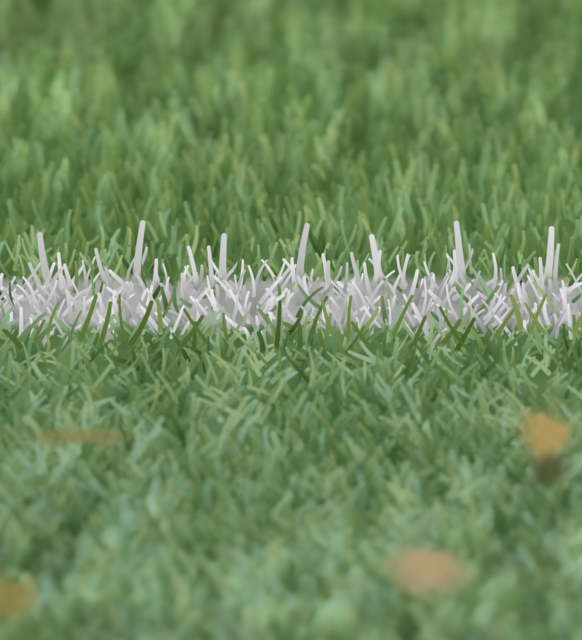
Write a Shadertoy shader that draws this texture.

```glsl
const float ROW = 0.011;
const float CELL = 0.018;

vec4 hash4(vec2 p) {
    vec4 q = fract(p.xyxy * vec4(0.1031, 0.1030, 0.0973, 0.1099));
    q += dot(q, q.wzxy + 33.33);
    return fract((q.xxyz + q.yzzw) * q.zywx);
}

float valueNoise(vec2 p) {
    vec2 i = floor(p), f = fract(p);
    f = f * f * (3.0 - 2.0 * f);
    float low = mix(hash4(i).x, hash4(i + vec2(1, 0)).x, f.x);
    float high = mix(hash4(i + vec2(0, 1)).x, hash4(i + vec2(1, 1)).x, f.x);
    return mix(low, high, f.y);
}

// Lens blur: sharp around the painted line, soft near and far
float blurAt(float y) {
    return 0.0015 + 0.037 * max(y - 0.57, 0.0) + 0.030 * max(0.44 - y, 0.0);
}

vec3 grassColor(float tone, float y) {
    vec3 dark = vec3(0.20, 0.31, 0.15);
    vec3 mid = vec3(0.40, 0.51, 0.32);
    vec3 light = vec3(0.59, 0.69, 0.53);
    vec3 c = tone < 0.5 ? mix(dark, mid, tone * 2.0) : mix(mid, light, tone * 2.0 - 1.0);
    return c * mix(vec3(0.97, 0.99, 1.05), vec3(1.0, 1.02, 0.96), smoothstep(0.2, 0.7, y));
}

vec3 paintColor(float tone) {
    return mix(vec3(0.50, 0.52, 0.49), vec3(0.90, 0.89, 0.91), tone);
}

// Coverage in x, position along the bent blade in y
vec2 blade(vec2 p, vec2 root, vec2 stem, float bend, float width, float blur) {
    vec2 q = p - root;
    float t = clamp(dot(q, stem) / dot(stem, stem), 0.0, 1.0);
    vec2 side = vec2(stem.y, -stem.x) * bend * t * (1.0 - t);
    float d = length(q - stem * t - side);
    float w = width * (1.0 - 0.35 * t);
    float cover = 1.0 - smoothstep(max(w - blur, 0.0), w + blur, d);
    return vec2(cover * min(1.0, 1.9 * w / (w + blur)), t);
}

// Rows of blades painted from far to near
vec3 turf(vec3 color, vec2 p) {
    float row0 = floor(p.y / ROW), col0 = floor(p.x / CELL);
    for (int j = 3; j >= -8; j--) {
        for (int i = -3; i <= 3; i++) {
            vec2 id = vec2(col0 + float(i), row0 + float(j));
            vec4 h = hash4(id + 71.0), g = hash4(id + 213.0);
            vec2 root = (id + h.xy) * vec2(CELL, ROW);
            float far = smoothstep(0.50, 0.62, root.y);
            float ragged = 0.030 * (valueNoise(vec2(root.x * 24.0, 3.0)) - 0.5) + 0.012 * (g.x - 0.5);
            bool painted = root.y > 0.470 + ragged && root.y < 0.556 + ragged && g.w > 0.13;

            float lean = (h.z - 0.5) * mix(0.085, 0.035, far);
            float tall = mix(0.010, 0.052, h.w);
            float width = mix(0.0020, 0.0042, g.y) * (1.0 + 2.2 * max(0.42 - root.y, 0.0));
            if (painted) {
                lean = (h.z - 0.5) * 0.066;
                tall = 0.014 + 0.040 * h.w;
            }
            vec2 b = blade(p, root, vec2(lean, tall), (g.z - 0.5) * 0.7, width, blurAt(root.y));
            float patches = smoothstep(0.15, 0.85, valueNoise(root * mix(vec2(28.0, 25.0), vec2(32.0, 20.0), far)));
            float tone = 0.70 * g.x + 0.45 * patches + 0.01 + 0.30 * (b.y - 0.5);
            vec3 tint = grassColor(clamp(tone, 0.0, 1.0), root.y);
            tint *= mix(vec3(0.94, 1.0, 1.07), vec3(1.07, 1.0, 0.88), g.z);
            if (painted) tint = paintColor(clamp(0.22 + 0.7 * g.x + 0.5 * (b.y - 0.4), 0.0, 1.0));
            color = mix(color, tint, b.x);
        }
    }
    return color;
}

// Tall painted tufts rising from the line at a regular beat
vec3 tufts(vec3 color, vec2 p) {
    for (int k = 0; k < 24; k++) {
        vec4 h = hash4(vec2(float(k), 9.0));
        float main = 1.0 - step(0.5, mod(float(k), 3.0));
        float x = 0.085 + 0.128 * float(k / 3) + (h.x - 0.5) * mix(0.10, 0.015, main);
        vec2 stem = vec2((h.y - 0.6) * 0.035, mix(0.035 + 0.035 * h.z, 0.082 + 0.022 * h.z, main));
        vec2 b = blade(p, vec2(x, 0.548), stem, (h.w - 0.5) * 0.25, mix(0.0042, 0.0068, main), 0.0015);
        color = mix(color, paintColor(0.45 + 0.3 * h.w + 0.25 * b.y), b.x * smoothstep(0.0, 0.35, b.y));
    }
    return color;
}

// Sparse dark stems standing in front of the paint
vec3 frontStems(vec3 color, vec2 p) {
    for (int k = 0; k < 30; k++) {
        vec4 h = hash4(vec2(float(k), 47.0));
        vec2 root = vec2(0.01 + 0.031 * float(k) + 0.03 * h.x, 0.445 + 0.03 * h.y);
        vec2 stem = vec2((h.z - 0.5) * 0.085, 0.025 + 0.065 * h.w);
        vec2 b = blade(p, root, stem, (h.x - 0.5) * 0.5, 0.0025 + 0.0025 * h.x, 0.0014);
        vec3 tint = grassColor(0.08 + 0.55 * h.y + 0.1 * b.y, 0.7) * vec3(1.02, 0.98, 0.83);
        color = mix(color, tint, b.x * smoothstep(0.0, 0.2, b.y));
    }
    return color;
}

vec3 fallenLeaf(vec3 color, vec2 p, vec2 center, vec2 size, vec3 tint, float opacity) {
    float d = length((p - center) / size) + 0.5 * (valueNoise(p * 40.0) - 0.5);
    return mix(color, tint, opacity * (1.0 - smoothstep(0.35, 1.25, d)));
}

void mainImage(out vec4 fragColor, in vec2 fragCoord) {
    vec2 p = fragCoord / iResolution.y;

    // Soft ground below the blades
    float mottling = 0.6 * valueNoise(p * vec2(20.0, 16.0)) + 0.4 * valueNoise(p * 45.0);
    vec3 color = grassColor(0.1 + 0.5 * mottling, p.y);
    float band = smoothstep(0.48, 0.50, p.y) * (1.0 - smoothstep(0.555, 0.575, p.y));
    color = mix(color, paintColor(0.6 * mottling), band);

    color = turf(color, p);
    color = tufts(color, p);
    color = frontStems(color, p);

    // Out-of-focus clumps of light and shade
    float soft = smoothstep(0.002, 0.012, blurAt(p.y));
    float clumps = valueNoise(p * vec2(30.0, 24.0) + 5.0) + 0.7 * valueNoise(p * vec2(11.0, 14.0)) - 0.85;
    color *= 1.0 + 0.22 * soft * clumps;

    // Blurred dry leaves in the foreground
    color = fallenLeaf(color, p, vec2(0.860, 0.268), vec2(0.030, 0.035), vec3(0.27, 0.27, 0.15), 0.7);
    color = fallenLeaf(color, p, vec2(0.853, 0.322), vec2(0.046, 0.042), vec3(0.70, 0.59, 0.36), 0.9);
    color = fallenLeaf(color, p, vec2(0.667, 0.110), vec2(0.064, 0.048), vec3(0.70, 0.61, 0.46), 0.9);
    color = fallenLeaf(color, p, vec2(0.005, 0.070), vec2(0.055, 0.040), vec3(0.56, 0.50, 0.28), 0.75);
    color = fallenLeaf(color, p, vec2(0.125, 0.317), vec2(0.085, 0.015), vec3(0.56, 0.51, 0.31), 0.6);

    fragColor = vec4(color, 1.0);
}
```
